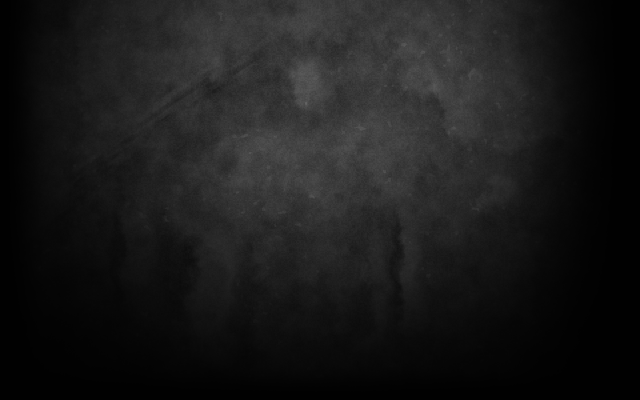
A WebGL 2 fragment shader for this texture:

```glsl
#version 300 es
precision highp float;
// Dark weathered plaster wall under a soft glow, with a stained arch and drips.
uniform vec2 u_resolution;
out vec4 fragColor;

float hash(vec2 cell) {
  vec3 q = fract(vec3(cell.xyx) * 0.1031);
  q += dot(q, q.yzx + 33.33);
  return fract((q.x + q.y) * q.z);
}

// Smooth cellular noise: jittered cell values blended by distance.
float cellNoise(vec2 p) {
  vec2 base = floor(p);
  float total = 0.0, weightSum = 0.0;
  for (int y = -1; y <= 1; y++) {
    for (int x = -1; x <= 1; x++) {
      vec2 cell = base + vec2(x, y);
      vec2 seed = cell + 0.5 + 0.7 * (vec2(hash(cell + 17.0), hash(cell + 53.0)) - 0.5);
      vec2 away = p - seed;
      float weight = exp(-5.0 * dot(away, away));
      total += weight * hash(cell + 91.0);
      weightSum += weight;
    }
  }
  return total / weightSum;
}

// Layered noise, centred on zero.
float grunge(vec2 p) {
  float sum = 0.0, amplitude = 0.5;
  for (int i = 0; i < 5; i++) {
    sum += amplitude * (cellNoise(p) - 0.5);
    p = mat2(1.6, 1.2, -1.2, 1.6) * p + 11.3;
    amplitude *= 0.62;
  }
  return sum;
}

// Soft elliptical patch, one at the centre and zero outside.
float patchMask(vec2 p, vec2 centre, vec2 radius) {
  return 1.0 - smoothstep(0.45, 1.15, length((p - centre) / radius));
}

void main() {
  vec2 p = gl_FragCoord.xy / u_resolution.y;
  p.x += 0.8 - 0.5 * u_resolution.x / u_resolution.y;

  float clouds = grunge(p * 7.0);
  float mottles = grunge(p * 24.0 + 40.0);
  float streaks = grunge(p * vec2(16.0, 4.0) + 70.0);
  vec2 rough = p + 0.09 * vec2(clouds, streaks) + 0.025 * mottles;

  // Broad glow, fading early on the right
  vec2 q = (p - vec2(0.81, 0.74)) / vec2(0.61, 0.5);
  float glow = 0.27 * exp(-pow(dot(q, q), 1.3));
  glow *= 1.0 - smoothstep(1.25, 1.58, p.x);
  glow *= smoothstep(0.0, 0.12, p.x);

  // Stained arch: shallow on the left, steep on the right, then a low ledge
  float side = rough.x - 0.85;
  float archTop = 0.91 - (side < 0.0 ? 0.9 : 2.2) * side * side;
  archTop = mix(archTop, 0.65, smoothstep(1.09, 1.14, rough.x));
  float depth = archTop - rough.y;
  float stain = smoothstep(-0.025, 0.03, depth);
  float rim = exp(-pow(depth / 0.035, 2.0));
  float wall = 1.0 - 0.17 * stain - 0.1 * rim * smoothstep(-0.1, 0.15, streaks + 0.05);

  // Slanted scratches along the left shoulder of the arch
  vec2 along = mat2(0.83, -0.56, 0.56, 0.83) * p;
  float scratches = cellNoise(along * vec2(14.0, 90.0)) - 0.5;
  wall += 0.35 * scratches * rim * (1.0 - smoothstep(0.6, 0.85, p.x));

  // Worn bright patches near the top
  wall += 0.28 * patchMask(rough, vec2(0.77, 0.81), vec2(0.05, 0.075));
  wall += 0.24 * patchMask(rough, vec2(1.07, 0.8), vec2(0.06, 0.05));
  wall += 0.12 * patchMask(rough, vec2(0.85, 0.62), vec2(0.4, 0.1));

  // Pale runs and dark drips in the lower half
  wall += 0.32 * patchMask(rough, vec2(0.53, 0.27), vec2(0.08, 0.18));
  wall += 0.3 * patchMask(rough, vec2(1.02, 0.29), vec2(0.045, 0.16));
  wall += 0.3 * patchMask(rough, vec2(1.25, 0.52), vec2(0.045, 0.06));
  wall += 0.2 * patchMask(rough, vec2(0.93, 0.27), vec2(0.03, 0.16));
  wall -= 0.22 * patchMask(rough, vec2(0.43, 0.33), vec2(0.05, 0.13));
  wall -= 0.25 * patchMask(rough, vec2(0.29, 0.36), vec2(0.03, 0.14));
  wall -= 0.22 * patchMask(rough, vec2(0.985, 0.33), vec2(0.022, 0.17));
  wall -= 0.15 * patchMask(rough, vec2(0.62, 0.2), vec2(0.04, 0.2));

  // Upright seam at the upper left
  wall -= 0.12 * (1.0 - smoothstep(0.19, 0.21, rough.x)) * smoothstep(0.45, 0.6, p.y);

  // Surface texture, pale flecks and fine grain
  wall += 0.32 * clouds + 0.38 * mottles + 0.12 * streaks;
  float flecks = smoothstep(0.83, 0.96, cellNoise(p * 95.0));
  wall += 0.22 * flecks * smoothstep(-0.05, 0.2, clouds);
  wall += 0.13 * (hash(floor(p * 300.0)) - 0.5);

  float shade = max(glow * wall, 0.0) * smoothstep(0.0, 0.09, p.y);
  fragColor = vec4(vec3(shade + 0.003), 1.0);
}
```
